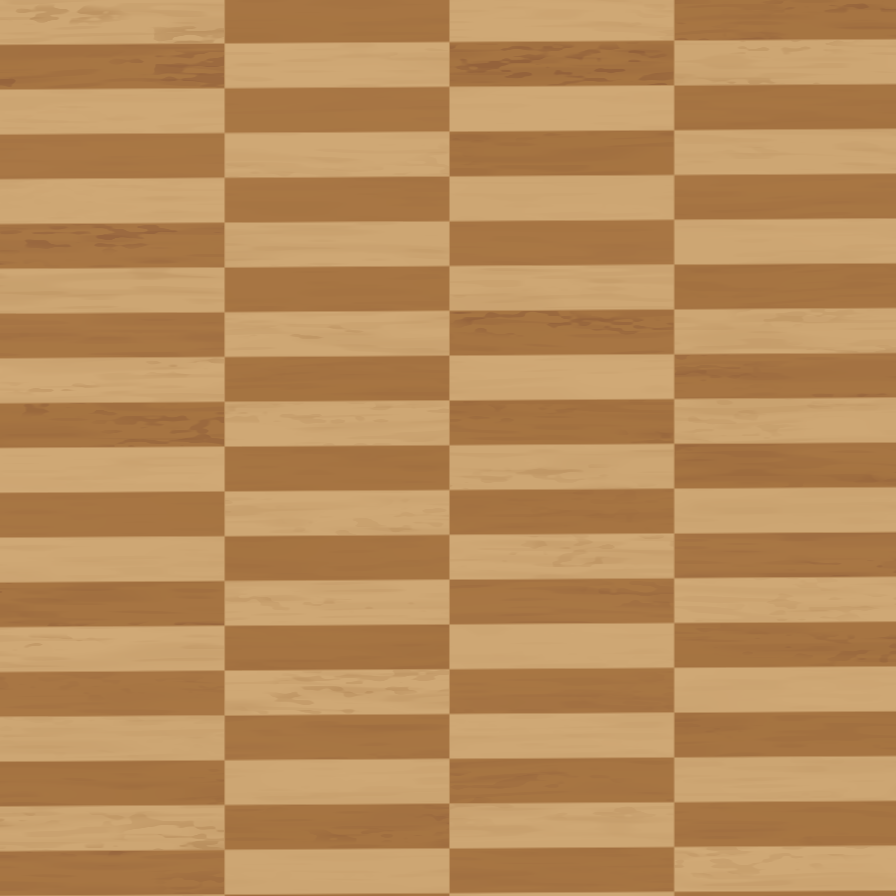
A WebGL 1 fragment shader for this pattern:

```glsl
precision highp float;
// Checkered parquet of long light and dark wood strips with fine horizontal grain.

uniform vec2 u_resolution;

#define COLUMN_WIDTH 0.2508
#define ROW_HEIGHT 0.05
#define TILT 0.0062
#define EDGE_SOFTNESS 0.0012
#define GRAIN_STRENGTH 0.6
#define FLECK_STRENGTH 0.75
#define TONE_VARIATION 0.012
#define LIGHT_WOOD vec3(0.808, 0.655, 0.455)
#define DARK_WOOD vec3(0.655, 0.460, 0.262)
#define LIGHT_GRAIN vec3(0.735, 0.570, 0.375)
#define DARK_GRAIN vec3(0.580, 0.385, 0.235)

float hash(vec2 p) {
    vec3 q = fract(vec3(p.xyx) * 0.1031);
    q += dot(q, q.yzx + 33.33);
    return fract((q.x + q.y) * q.z);
}

float noise(vec2 p) {
    vec2 cell = floor(p);
    vec2 f = fract(p);
    f = f * f * (3.0 - 2.0 * f);
    return mix(mix(hash(cell), hash(cell + vec2(1.0, 0.0)), f.x),
               mix(hash(cell + vec2(0.0, 1.0)), hash(cell + 1.0), f.x), f.y);
}

// Alternates between +1 and -1 per cell, passing softly through 0 at each edge.
float alternate(float x, float cellSize, float softness) {
    float f = fract(x);
    float edgeDistance = min(f, 1.0 - f) * cellSize;
    float side = 1.0 - 2.0 * mod(floor(x), 2.0);
    return side * smoothstep(0.0, softness, edgeDistance);
}

// Long faint fibres, slightly bent along the strip.
float fibres(vec2 p, vec2 seed) {
    float bend = 0.008 * noise(p * vec2(7.0, 12.0) + seed);
    vec2 q = vec2(p.x, p.y + bend);
    float broad = noise(q * vec2(8.0, 110.0) + seed);
    float fine = noise(q * vec2(17.0, 240.0) + seed * 1.7);
    return 0.45 * smoothstep(0.48, 0.85, broad)
         + 0.45 * smoothstep(0.60, 0.82, fine);
}

// Short worn flecks gathered in patches.
float flecks(vec2 p, vec2 seed) {
    float ragged = 0.6 * noise(p * vec2(38.0, 190.0) + seed)
                 + 0.4 * noise(p * vec2(85.0, 300.0) + seed);
    float patches = noise(p * vec2(7.0, 48.0) + seed * 2.3);
    return smoothstep(0.57, 0.68, ragged) * smoothstep(0.45, 0.75, patches);
}

void main() {
    vec2 uv = gl_FragCoord.xy / u_resolution;

    // Strip coordinates run rightward and downward, with gently rising rows.
    vec2 p = vec2(uv.x, 1.0 - uv.y + TILT * uv.x);
    vec2 grid = max(p, vec2(0.01)) / vec2(COLUMN_WIDTH, ROW_HEIGHT);
    vec2 strip = floor(grid);
    vec2 seed = 60.0 * vec2(hash(strip + 3.1), hash(strip + 17.7));

    float softness = max(EDGE_SOFTNESS, 0.7 / min(u_resolution.x, u_resolution.y));
    float checker = alternate(grid.x, COLUMN_WIDTH, softness)
                  * alternate(grid.y, ROW_HEIGHT, softness);
    float lightness = 0.5 + 0.5 * checker;

    // Some strips are nearly clean, a few are heavily worn.
    float wear = hash(strip + 41.3);
    float grain = GRAIN_STRENGTH * mix(0.3, 1.0, wear) * fibres(p, seed)
                + FLECK_STRENGTH * wear * wear * flecks(p, seed);
    grain = clamp(grain, 0.0, 1.0) * abs(checker);

    vec3 wood = mix(DARK_WOOD, LIGHT_WOOD, lightness);
    vec3 grainColor = mix(DARK_GRAIN, LIGHT_GRAIN, lightness);
    vec3 color = mix(wood, grainColor, grain);

    // Small tone shifts between strips and along them.
    float tone = hash(strip + 8.9) - 0.5 + 0.7 * (noise(p * vec2(5.0, 30.0) + seed) - 0.5);
    color += TONE_VARIATION * tone;

    gl_FragColor = vec4(color, 1.0);
}
```
